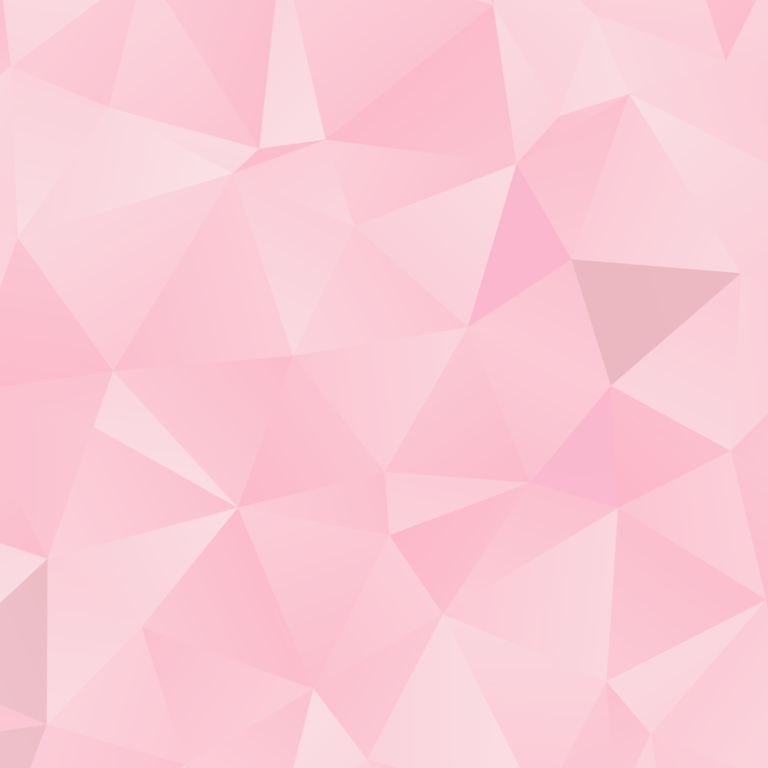
A WebGL 1 fragment shader for this background:

```glsl
precision highp float;

uniform vec2 u_resolution;

const float CELLS = 5.8;
const float JITTER = 0.88;
const float EDGE_SOFTNESS = 0.0018;

float hash(vec2 cell, float salt) {
    return fract(sin(dot(cell, vec2(127.1, 311.7)) + salt * 74.7) * 43758.5453);
}

float cross2(vec2 a, vec2 b) {
    return a.x * b.y - a.y * b.x;
}

// Each mesh vertex stays inside its own cell, so mesh edges never cross.
vec2 meshVertex(vec2 cell) {
    vec2 offset = vec2(hash(cell, 1.0), hash(cell, 2.0)) - 0.5;
    return cell + 0.5 + offset * JITTER;
}

// Positive on the left of the edge from a to b.
float edgeDistance(vec2 p, vec2 a, vec2 b) {
    return cross2(b - a, p - a) / length(b - a);
}

float triangleCoverage(vec2 p, vec2 a, vec2 b, vec2 c, float softness) {
    float inside = min(edgeDistance(p, a, b),
                       min(edgeDistance(p, b, c), edgeDistance(p, c, a)));
    return clamp(0.5 + inside / softness, 0.0, 1.0);
}

// True when the diagonal a-c lies inside the quad a, b, c, d.
bool diagonalFits(vec2 a, vec2 b, vec2 c, vec2 d) {
    return cross2(c - a, b - a) < 0.0 && cross2(c - a, d - a) > 0.0;
}

vec3 pinkTone(float tone) {
    return mix(vec3(0.988, 0.705, 0.778), vec3(0.98, 0.862, 0.886), tone);
}

// Flat pink with a faint linear sheen; a few facets take an accent tint.
vec3 facetColor(vec2 fromCenter, vec2 cell, float index) {
    float salt = 5.0 + index * 9.0;
    float angle = 6.2832 * hash(cell, salt);
    float sheen = 0.27 * dot(fromCenter, vec2(cos(angle), sin(angle)));
    float tone = mix(0.17, 0.96, hash(cell, salt + 1.0));
    vec3 color = pinkTone(tone + sheen);

    float accent = hash(cell, salt + 2.0);
    color = mix(color, vec3(0.91, 0.71, 0.745), 0.85 * step(0.975, accent));
    color = mix(color, vec3(0.98, 0.69, 0.79), 0.8 * step(accent, 0.02));
    return color;
}

// Adds one facet, weighted by its coverage, to the running sum.
vec4 facet(vec2 p, vec2 a, vec2 b, vec2 c, vec2 cell, float index, float softness) {
    float coverage = triangleCoverage(p, a, b, c, softness);
    vec2 center = (a + b + c) / 3.0;
    return vec4(facetColor(p - center, cell, index), 1.0) * coverage;
}

// Splits one quad of the mesh along its shorter usable diagonal.
vec4 quadFacets(vec2 p, vec2 cell, float softness) {
    vec2 a = meshVertex(cell);
    vec2 b = meshVertex(cell + vec2(1.0, 0.0));
    vec2 c = meshVertex(cell + vec2(1.0, 1.0));
    vec2 d = meshVertex(cell + vec2(0.0, 1.0));

    bool shorterBD = distance(b, d) < distance(a, c);
    if (!diagonalFits(a, b, c, d) || (shorterBD && diagonalFits(b, c, d, a))) {
        vec2 first = a;
        a = b;
        b = c;
        c = d;
        d = first;
    }
    return facet(p, a, b, c, cell, 0.0, softness)
         + facet(p, a, c, d, cell, 1.0, softness);
}

void main() {
    vec2 uv = gl_FragCoord.xy / u_resolution.y;
    float softness = CELLS * max(EDGE_SOFTNESS, 1.0 / u_resolution.y);

    // Tilt the lattice so that no rows line up with the canvas.
    float tilt = 0.45;
    mat2 turn = mat2(cos(tilt), sin(tilt), -sin(tilt), cos(tilt));
    vec2 p = turn * uv * CELLS + vec2(13.0, 7.0);

    // Only these four quads can reach the current cell.
    vec4 sum = vec4(0.0);
    for (int y = -1; y <= 0; y++) {
        for (int x = -1; x <= 0; x++) {
            sum += quadFacets(p, floor(p) + vec2(float(x), float(y)), softness);
        }
    }
    vec3 color = sum.rgb / max(sum.a, 0.001);

    // Broad soft light toward the borders.
    float border = smoothstep(0.25, 0.75, length(uv - 0.5));
    color = mix(color, vec3(0.985, 0.85, 0.88), 0.22 * border);

    gl_FragColor = vec4(color, 1.0);
}
```
